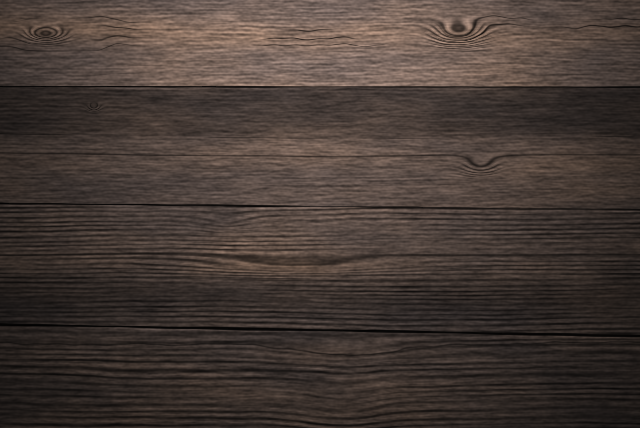
Write a WebGL 1 fragment shader that draws this texture.

```glsl
precision highp float;
// Four dark, weathered wood planks laid across, lit softly from the top centre.
// Grain lines are contours of a height field: warped plank height plus bumps,
// which close into eyes around knots. Gradient noise adds fibres and wear.
uniform vec2 u_resolution;

vec2 gradientAt(vec2 cell) {
  float a = 6.2832 * fract(sin(dot(cell, vec2(127.1, 311.7))) * 43758.55);
  return vec2(cos(a), sin(a));
}

float noise(vec2 p) {
  vec2 i = floor(p), f = p - i;
  vec2 u = f * f * f * (f * (f * 6.0 - 15.0) + 10.0);
  float a = dot(gradientAt(i), f);
  float b = dot(gradientAt(i + vec2(1, 0)), f - vec2(1, 0));
  float c = dot(gradientAt(i + vec2(0, 1)), f - vec2(0, 1));
  float d = dot(gradientAt(i + vec2(1, 1)), f - vec2(1, 1));
  return mix(mix(a, b, u.x), mix(c, d, u.x), u.y);
}

float bump(vec2 p, vec2 centre, vec2 radius) {
  vec2 d = (p - centre) / radius;
  return exp(-dot(d, d));
}

// Soft dark thread along one contour of the grain
float thread(float g, float level, float width) {
  float d = (g - level) / width;
  return exp(-d * d);
}

void main() {
  vec2 p = gl_FragCoord.xy / u_resolution * vec2(1.5, 1.0);

  // Planks and the slightly sloping seams between them
  vec3 seams = vec3(0.242, 0.525, 0.798) - p.x * vec3(0.018, 0.010, 0.001);
  vec3 above = p.y - seams + 0.0015 * noise(vec2(p.x * 9.0, 3.0));
  float plank = dot(step(0.0, above), vec3(1.0));
  float coarse = step(plank, 1.5);
  float top = step(2.5, plank);
  float lowest = step(plank, 0.5);
  vec2 q = p + vec2(plank * 7.3, plank * 3.1);

  // Knots and long ovals
  float knots = bump(p, vec2(0.107, 0.918), vec2(0.050, 0.020))
    + bump(p, vec2(1.078, 0.920), vec2(0.065, 0.030))
    + 0.5 * bump(p, vec2(0.220, 0.750), vec2(0.016, 0.012))
    + 0.6 * bump(p, vec2(1.127, 0.610), vec2(0.045, 0.024))
    + 0.35 * bump(p, vec2(0.530, 0.480), vec2(0.060, 0.022));
  float ovals = bump(p, vec2(0.70, 0.378), vec2(0.27, 0.020))
    + bump(p, vec2(0.79, 0.178), vec2(0.17, 0.028));
  float dip = bump(p, vec2(0.80, 0.05), vec2(0.09, 0.09));

  // Grain height field, and a more ragged copy for the cracks
  float g = p.y + 0.045 * knots + 0.022 * ovals + 0.018 * dip;
  g += 0.012 * noise(q * vec2(1.8, 4.0)) + 0.002 * noise(q * vec2(7.0, 14.0));
  float ragged = g + (top + 0.5 * lowest)
    * (0.016 * noise(q * vec2(9.0, 14.0)) + 0.006 * noise(q * vec2(26.0, 30.0)));

  // Year rings: thin dark valleys beside pale ridges
  float phase = mix(g, ragged, 0.4) * mix(100.0, mix(88.0, 62.0, lowest), coarse);
  float ring = fract(phase + 0.8 * noise(vec2(q.x * 0.8, g * 24.0)));
  float valley = smoothstep(0.40, 0.68, ring) * (1.0 - smoothstep(0.74, 0.98, ring));
  float ridge = thread(ring, 0.20, 0.15);
  float fade = clamp(0.65 + 1.1 * noise(vec2(q.x * 2.0, g * 18.0)), 0.1, 1.0);
  float calm = 1.0 - 0.8 * clamp(ovals, 0.0, 1.0);
  float worn = 0.75 + 0.5 * noise(q * vec2(14.0, 60.0));
  float relief = fade * calm * worn * mix(0.13, 0.68, coarse);
  relief += 0.35 * (1.0 - coarse) * smoothstep(0.08, 0.4, knots);

  // Fine broken fibres, pores and broad stains
  float fibre = 0.18 * noise(vec2(q.x * 4.0, g * 120.0))
    + 0.32 * noise(vec2(q.x * 13.0, g * 165.0))
    + 0.30 * noise(q * vec2(42.0, 185.0))
    + 0.14 * noise(q * vec2(110.0, 190.0));
  float stain = noise(q * vec2(1.8, 7.0)) + 0.5 * noise(q * vec2(5.0, 18.0))
    + 0.25 * noise(q * vec2(15.0, 30.0));

  // Grey to warm brown wood
  float heart = top * thread(p.y, 0.92, 0.035) + 0.8 * ovals
    + 0.5 * thread(p.y, 0.63, 0.04);
  float warmth = clamp(0.38 + 0.5 * stain + 0.4 * heart, 0.0, 1.0);
  vec3 wood = mix(vec3(0.50, 0.44, 0.425), vec3(0.59, 0.475, 0.40), warmth);
  float tone = mix(0.88, 1.06, top) + 0.20 * stain + 0.10 * heart;
  tone -= 0.24 * smoothstep(0.66, 0.70, p.y) * (1.0 - top);
  tone -= 0.20 * thread(p.y, 0.31, 0.045);
  wood *= tone * (1.0 + fibre) * (1.0 - relief * valley) * (1.0 + 0.4 * relief * ridge);

  // Dark cracks that follow the grain
  float broken = smoothstep(0.0, 0.2, noise(vec2(q.x * 4.0, ragged * 12.0)));
  float crack = top * broken * (thread(ragged, 0.912, 0.0018) + thread(ragged, 0.936, 0.0018)
    + 0.7 * thread(ragged, 0.955, 0.0015) + 0.7 * thread(ragged, 0.893, 0.0015))
    + 0.7 * thread(g, 0.640, 0.0020) + 0.6 * broken * thread(g, 0.682, 0.0015)
    + 0.7 * thread(g, 0.405, 0.0022) + 0.6 * broken * thread(g, 0.354, 0.002)
    + 0.7 * thread(ragged, 0.198, 0.0020);
  wood *= 1.0 - 0.62 * clamp(crack, 0.0, 1.0);
  wood *= 1.0 - 0.25 * smoothstep(0.6, 1.0, knots);

  // Seams: thin broken gaps, the lowest deepest, with worn pale edges beneath
  vec3 width = vec3(0.0028, 0.0019, 0.0017) * (1.0 + 0.9 * noise(vec2(p.x * 5.0, 1.5)));
  vec3 gap = 1.0 - smoothstep(width * 0.4, width * 1.5, abs(above));
  float open = smoothstep(-0.35, 0.25, noise(vec2(p.x * 4.0, 2.5)));
  float edge = dot(vec3(1.0), exp(-pow(abs(above + 0.005) / 0.002, vec3(2.0))));
  wood *= 1.0 + 0.35 * edge * smoothstep(-0.1, 0.4, noise(vec2(p.x * 4.0, 5.5)));
  wood *= 1.0 - dot(gap, vec3(0.88, 0.5 + 0.35 * open, 0.5 + 0.35 * open));

  // Light pool falling off to dark corners
  vec2 away = (p - vec2(0.75, 0.88)) * vec2(1.28, 1.15);
  float light = 0.14 + 0.77 * exp(-dot(away, away));
  gl_FragColor = vec4(clamp(wood * light, 0.0, 1.0), 1.0);
}
```
